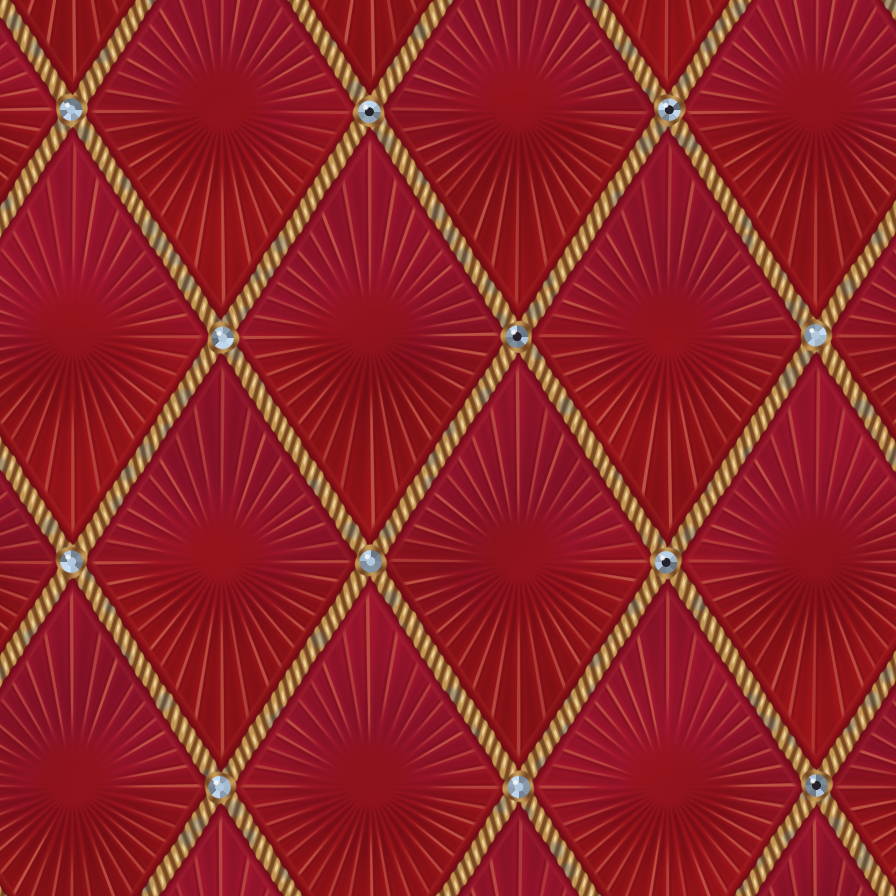
A WebGL 2 fragment shader for this pattern:

```glsl
#version 300 es
precision highp float;
// Red enamel diamonds with embossed sunbursts, gold rope trellis and crystal studs.

uniform vec2 u_resolution;
out vec4 fragColor;

const float PI = 3.14159265;
const vec2 PERIOD = vec2(0.332, 0.503);      // full diamond width and height
const vec2 FIRST_STUD = vec2(0.081, 0.373);
const float RAYS = 36.0;
const float RAY_WIDTH = 0.0013;
const float ROPE_RADIUS = 0.0098;
const float TWIST_PITCH = 0.0145;
const float STUD_RADIUS = 0.0125;
const float SETTING_RADIUS = 0.0175;

const vec3 CRIMSON = vec3(0.575, 0.075, 0.165);
const vec3 SCARLET = vec3(0.565, 0.070, 0.090);
const vec3 DEEP_RED = vec3(0.400, 0.035, 0.075);
const vec3 RAY_PINK = vec3(0.740, 0.320, 0.260);
const vec3 GOLD_SHADE = vec3(0.470, 0.285, 0.130);
const vec3 GOLD = vec3(0.770, 0.590, 0.330);
const vec3 GOLD_SHINE = vec3(0.950, 0.860, 0.660);
const vec3 TARNISH = vec3(0.500, 0.480, 0.430);
const vec3 CRYSTAL = vec3(0.580, 0.650, 0.720);

float hash(vec2 p) {
  p = fract(p * vec2(0.1031, 0.1137) + 0.071);
  p += dot(p, p.yx + 33.33);
  return fract((p.x + p.y) * p.x * 7.31);
}

// Distance to the nearest scattered point, in cell units.
float cellular(vec2 p) {
  vec2 base = floor(p);
  float nearest = 2.0;
  for (int y = -1; y <= 1; y++)
    for (int x = -1; x <= 1; x++) {
      vec2 c = base + vec2(x, y);
      vec2 seed = c + vec2(hash(c + 40.0), hash(c + 90.0));
      nearest = min(nearest, length(seed - p));
    }
  return nearest;
}

float waves(vec2 p) {
  return (sin(p.x + 1.7 * sin(p.y)) + 0.6 * sin(1.9 * p.y - 1.3 * p.x + 2.0)) / 1.6;
}

// Sunburst panel: q is measured from its centre, edge is the distance to a rope.
vec3 panel(vec2 q, float edge, vec2 id, vec2 uv, float px) {
  float r = length(q);
  float turn = atan(q.y, q.x) / (2.0 * PI) * RAYS;
  float rayIndex = mod(floor(turn + 0.5), RAYS);
  vec2 raySeed = vec2(rayIndex, id.x * 17.0 + id.y * 5.0 + 60.0);
  float vary = hash(raySeed);
  float offset = fract(turn + 0.5) - 0.5 - 0.22 * (vary - 0.5);
  float side = offset * r * 2.0 * PI / RAYS;

  // Enamel pools: cooler above, warmer below, cloudy throughout
  float warm = smoothstep(0.07, -0.08, q.y + 0.03 * waves(uv * 23.0 + id));
  warm = max(warm, 0.8 * smoothstep(0.075, 0.02, r));
  vec3 col = mix(CRIMSON, SCARLET, warm);
  col *= 1.0 + 0.05 * waves(uv * 14.0 + id * 3.0) + 0.05 * (hash(id + 20.0) - 0.5);

  // Hollow flutes and dark creases under the hub
  float field = smoothstep(0.016, 0.022, edge);
  col *= 1.0 + 0.06 * field * cos(2.0 * PI * offset) * smoothstep(0.03, 0.08, r);
  float crease = smoothstep(0.012, 0.035, r) * smoothstep(0.12, 0.045, r)
               * smoothstep(0.015, -0.03, q.y);
  col = mix(col, DEEP_RED, 0.6 * crease * (0.5 - 0.5 * cos(2.0 * PI * offset)));

  // Raised rays with a thin shadow beside each
  float start = mix(0.035, 0.065, hash(raySeed + 7.0));
  float reach = field * smoothstep(start, start + 0.045, r);
  float width = RAY_WIDTH * mix(0.6, 1.25, smoothstep(0.04, 0.17, r));
  float ray = 1.0 - smoothstep(width - px * 0.5, width + px, abs(side));
  float shadow = 1.0 - smoothstep(0.0, 0.0035, abs(side - 0.003));
  col = mix(col, DEEP_RED, 0.4 * shadow * reach);
  col = mix(col, RAY_PINK, ray * reach * mix(0.5, 1.0, vary));

  // Panel rim and the groove along the ropes
  float rim = 1.0 - smoothstep(0.0, 0.003, abs(edge - 0.0185));
  col = mix(col, RAY_PINK, 0.13 * rim);
  return mix(col, DEEP_RED, 0.7 * smoothstep(0.017, 0.010, edge));
}

// Twisted rope: across is signed from its axis; rgb and coverage are returned.
vec4 rope(float across, float along, vec2 uv, float px) {
  float twist = along / TWIST_PITCH + across / ROPE_RADIUS * 0.55 + 0.12 * waves(uv * 45.0);
  float strand = 0.5 + 0.5 * cos(2.0 * PI * twist);
  float radius = ROPE_RADIUS * (0.88 + 0.14 * strand + 0.10 * waves(uv * 70.0));
  float roundness = sqrt(max(0.0, 1.0 - across * across / (radius * radius)));
  vec3 col = mix(GOLD_SHADE, GOLD, smoothstep(0.05, 0.7, strand * (0.45 + 0.55 * roundness)));
  float glint = smoothstep(0.72, 0.98, strand) * smoothstep(0.65, 0.1, abs(across / radius - 0.2));
  col = mix(col, GOLD_SHINE, 0.85 * glint);
  float worn = smoothstep(0.34, 0.12, cellular(uv * 26.0 + 8.0));
  col = mix(col, TARNISH * (0.7 + 0.5 * strand), 0.6 * worn);
  return vec4(col, 1.0 - smoothstep(radius - px, radius + px, abs(across)));
}

// Faceted crystal in a gold cup, laid over the crossing.
vec3 stud(vec3 under, vec2 q, vec2 id, float px) {
  float r = length(q), angle = atan(q.y, q.x);
  float cup = SETTING_RADIUS * (1.0 + 0.07 * sin(angle * 3.0 + id.x * 2.0 + id.y));
  vec3 metal = mix(GOLD_SHADE, GOLD, 0.5 + 0.5 * sin(angle * 4.0 + id.x));
  vec3 col = mix(under, metal, 1.0 - smoothstep(cup - px, cup + px, r));
  float facet = hash(vec2(floor((angle + PI) / (2.0 * PI) * 8.0), id.x * 3.0 + id.y + 50.0));
  vec3 gem = CRYSTAL * mix(0.65, 1.35, facet);
  float table = 1.0 - smoothstep(0.0045, 0.0055, r);
  vec3 tableColor = mix(CRYSTAL * 1.2, vec3(0.14, 0.13, 0.17), step(0.5, hash(id + 31.0)));
  gem = mix(gem, tableColor, table);
  gem = mix(gem, vec3(0.95), smoothstep(0.004, 0.0015, length(q - vec2(-0.004, 0.005))));
  return mix(col, gem, 1.0 - smoothstep(STUD_RADIUS - px, STUD_RADIUS + px, r));
}

void main() {
  float px = 1.0 / min(u_resolution.x, u_resolution.y);
  vec2 uv = gl_FragCoord.xy * px;

  // Oblique lattice: ropes run along whole values of either coordinate
  vec2 p = (uv - FIRST_STUD) / PERIOD;
  vec2 lattice = vec2(p.x + p.y, p.x - p.y);
  vec2 cell = floor(lattice), node = floor(lattice + 0.5);
  vec2 across = (lattice - node) * PERIOD.x * PERIOD.y / length(PERIOD);
  vec2 mid = cell + 0.5;
  vec2 center = FIRST_STUD + 0.5 * vec2(mid.x + mid.y, mid.x - mid.y) * PERIOD;
  vec2 crossing = FIRST_STUD + 0.5 * vec2(node.x + node.y, node.x - node.y) * PERIOD;

  vec3 col = panel(uv - center, min(abs(across.x), abs(across.y)), cell, uv, px);
  vec2 direction = normalize(PERIOD);
  vec4 falling = rope(across.x, dot(uv, direction * vec2(1.0, -1.0)), uv, px);
  vec4 rising = rope(across.y, dot(uv, direction), uv, px);
  col = mix(col, falling.rgb, falling.a);
  col = mix(col, rising.rgb, rising.a);

  vec2 nudge = 0.004 * (vec2(hash(node + 11.0), hash(node + 23.0)) - 0.5);
  fragColor = vec4(stud(col, uv - crossing - nudge, node, px), 1.0);
}
```
